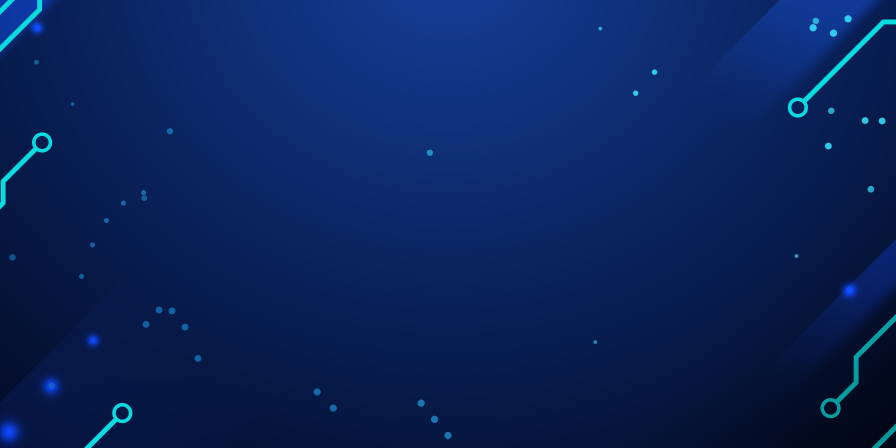
A WebGL 1 fragment shader for this background:

```glsl
precision highp float;
// Deep blue technology backdrop: top glow, slanted light bands, circuit traces and glowing dots.

#define GLOW_CENTER vec2(1.0, 1.1)
#define GLOW_COLOR vec3(0.085, 0.25, 0.61)
#define MID_COLOR vec3(0.036, 0.13, 0.35)
#define EDGE_COLOR vec3(0.01, 0.04, 0.14)
#define TRACE_COLOR vec3(0.04, 0.86, 0.88)
#define DOT_BLUE vec3(0.08, 0.42, 0.70)
#define DOT_CYAN vec3(0.22, 0.90, 1.0)
#define ORB_COLOR vec3(0.03, 0.20, 0.75)
#define TRACE_HALF 0.0055
#define NODE_RADIUS 0.0185
#define CELL 0.2

uniform vec2 u_resolution;

float hash(vec2 p) {
  return fract(sin(dot(p, vec2(127.1, 311.7))) * 4375.85);
}

// Antialiased coverage of a signed distance
float cover(float d) {
  return clamp(0.5 - d * u_resolution.y, 0.0, 1.0);
}

float trace(vec2 p, vec2 a, vec2 b) {
  vec2 ab = b - a;
  float h = clamp(dot(p - a, ab) / dot(ab, ab), 0.0, 1.0);
  return length(p - a - ab * h) - TRACE_HALF;
}

// Open ring terminal that ends a trace
float node(vec2 p, vec2 c, float line) {
  float r = length(p - c);
  return min(max(line, NODE_RADIUS - r), abs(r - NODE_RADIUS) - 0.004);
}

// Slanted 45 degree strip between two offsets
float band(vec2 p, float lo, float hi) {
  float s = p.x - p.y;
  return smoothstep(lo - 0.004, lo + 0.004, s) * (1.0 - smoothstep(hi - 0.03, hi + 0.03, s));
}

// Dots along a curved path
float chain(vec2 p, vec2 start, vec2 stride, vec2 bend, float count, float radius) {
  float d = 1.0;
  for (int i = 0; i < 5; i++) {
    float k = float(i);
    if (k < count) d = min(d, length(p - start - k * (stride + k * bend)));
  }
  return cover(d - radius);
}

// Sparse random dots, denser towards both sides
float scatter(vec2 p) {
  vec2 id = floor(p / CELL);
  vec2 jitter = 0.1 + 0.8 * vec2(hash(id + 3.1), hash(id + 8.7));
  float density = mix(0.12, 0.42, smoothstep(0.5, 0.9, abs(id.x * CELL - 0.9)));
  float radius = mix(0.004, 0.0075, hash(id + 5.3));
  return cover(length(p - (id + jitter) * CELL) - radius) * step(hash(id), density);
}

float orb(vec2 p, vec2 c, float size) {
  vec2 q = (p - c) / size;
  return exp(-dot(q, q));
}

void main() {
  vec2 p = gl_FragCoord.xy / u_resolution.y;
  float along = p.x + p.y;

  // Radial glow from the top, darkening to the corners
  float d = length((p - GLOW_CENTER) * vec2(0.9, 1.0));
  vec3 col = mix(GLOW_COLOR, MID_COLOR, clamp(d / 0.77, 0.0, 1.0));
  col = mix(col, EDGE_COLOR, clamp((d - 0.77) / 0.65, 0.0, 1.0));
  col *= 1.0 - 0.4 * smoothstep(1.3, 2.0, p.x - p.y);

  // Light bands
  col += vec3(0.03, 0.10, 0.26) * band(p, 0.74, 0.96) * smoothstep(2.3, 2.95, along);
  col += vec3(0.02, 0.07, 0.24) * band(p, 1.534, 1.64) * smoothstep(1.8, 2.5, along);
  col += vec3(0.01, 0.03, 0.09) * band(p, -0.102, 0.5) * (1.0 - smoothstep(0.1, 0.75, along));
  col += vec3(0.02, 0.10, 0.32) * band(p, -1.1, -0.883);

  // Soft blue orbs
  float orbs = orb(p, vec2(0.083, 0.938), 0.012) + orb(p, vec2(1.896, 0.352), 0.014);
  for (int i = 0; i < 3; i++) {
    float k = float(i);
    orbs += orb(p, vec2(0.02, 0.036) + k * vec2(0.094, 0.102), 0.022 - 0.005 * k);
  }
  col += ORB_COLOR * orbs;

  // Dots, brighter towards the upper right
  float dots = scatter(p) * 0.8;
  dots = max(dots, chain(p, vec2(0.182, 0.383), vec2(0.021, 0.078), vec2(0.0034, -0.0078), 5.0, 0.0055));
  dots = max(dots, chain(p, vec2(0.326, 0.276), vec2(0.029, 0.049), vec2(0.0, -0.017), 5.0, 0.0075));
  dots = max(dots, chain(p, vec2(0.708, 0.125), vec2(0.036, -0.036), vec2(0.0), 2.0, 0.008));
  dots = max(dots, chain(p, vec2(0.94, 0.1), vec2(0.03, -0.036), vec2(0.0), 3.0, 0.008));
  dots = max(dots, chain(p, vec2(1.815, 0.938), vec2(0.052, -0.034), vec2(-0.0065, 0.022), 3.0, 0.008));
  dots = max(dots, chain(p, vec2(1.849, 0.674), vec2(0.104, 0.086), vec2(-0.022, -0.029), 3.0, 0.0075));
  dots = max(dots, chain(p, vec2(1.419, 0.792), vec2(0.042, 0.047), vec2(0.0), 2.0, 0.006));
  col = mix(col, mix(DOT_BLUE, DOT_CYAN, smoothstep(0.5, 2.3, along)), dots * 0.85);

  // Circuit traces on the left
  float t = min(trace(p, vec2(-0.02, 0.871), vec2(0.0885, 0.979)), trace(p, vec2(0.0885, 0.979), vec2(0.0885, 1.05)));
  t = min(t, trace(p, vec2(-0.02, 0.954), vec2(0.05, 1.024)));
  t = min(t, node(p, vec2(0.094, 0.682), trace(p, vec2(0.094, 0.682), vec2(0.007, 0.595))));
  t = min(t, min(trace(p, vec2(0.007, 0.595), vec2(0.007, 0.547)), trace(p, vec2(0.007, 0.547), vec2(-0.03, 0.51))));
  t = min(t, node(p, vec2(0.273, 0.078), trace(p, vec2(0.273, 0.078), vec2(0.175, -0.02))));

  // Circuit traces on the right
  t = min(t, node(p, vec2(1.781, 0.76), trace(p, vec2(1.781, 0.76), vec2(1.972, 0.951))));
  t = min(t, trace(p, vec2(1.972, 0.951), vec2(2.05, 0.951)));
  t = min(t, node(p, vec2(1.854, 0.089), trace(p, vec2(1.854, 0.089), vec2(1.911, 0.146))));
  t = min(t, min(trace(p, vec2(1.911, 0.146), vec2(1.911, 0.203)), trace(p, vec2(1.911, 0.203), vec2(2.03, 0.322))));
  t = min(t, trace(p, vec2(1.93, -0.023), vec2(2.03, 0.077)));
  float dim = 1.0 - 0.3 * smoothstep(1.4, 1.8, p.x - p.y);
  col = mix(col, TRACE_COLOR * dim, cover(t));

  gl_FragColor = vec4(col, 1.0);
}
```
